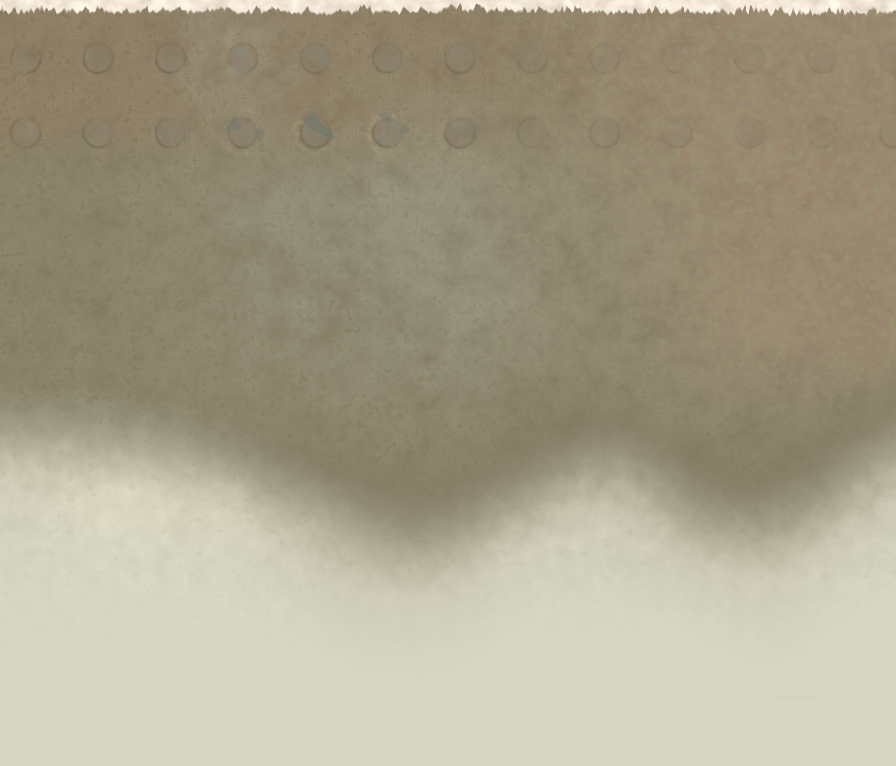
A Shadertoy shader for this texture:

```glsl
// Weathered brown paper with punched holes and a torn top, fading into pale fog.

vec2 randomGradient(vec2 cell) {
    vec3 q = fract(cell.xyx * vec3(0.1031, 0.1030, 0.0973));
    q += dot(q, q.yzx + 33.33);
    return fract((q.xx + q.yz) * q.zy) * 2.0 - 1.0;
}

float gradientNoise(vec2 p) {
    vec2 cell = floor(p), f = fract(p);
    vec2 w = f * f * f * (f * (f * 6.0 - 15.0) + 10.0);
    vec2 e = vec2(0.0, 1.0);
    float low = mix(dot(randomGradient(cell), f),
                    dot(randomGradient(cell + e.yx), f - e.yx), w.x);
    float high = mix(dot(randomGradient(cell + e.xy), f - e.xy),
                     dot(randomGradient(cell + e.yy), f - e.yy), w.x);
    return mix(low, high, w.y);
}

float fbm(vec2 p) {
    float sum = 0.0, amplitude = 0.6;
    for (int i = 0; i < 5; i++) {
        sum += amplitude * gradientNoise(p);
        p = mat2(1.6, 1.2, -1.2, 1.6) * p + 7.3;
        amplitude *= 0.55;
    }
    return sum;
}

float bump(float x, float center, float width) {
    float d = (x - center) / width;
    return exp(-d * d);
}

// Olive paper warming to tan at the upper right, with stains and flecks
vec3 paperColor(vec2 p, float u) {
    float clouds = fbm(p * 6.0 + 3.0);
    float mottle = fbm(p * 26.0 + 11.0);
    float grain = fbm(p * 80.0 + 31.0);
    float warmth = smoothstep(0.47, 0.85, u + 0.3 * (p.y - 0.75) + 0.08 * clouds + 0.12 * mottle);
    warmth *= smoothstep(0.36, 0.62, p.y + 0.08 * clouds);
    vec3 color = mix(vec3(0.535, 0.510, 0.418), vec3(0.598, 0.535, 0.436), warmth);

    // Brown band, with pale vertical washes
    float band = smoothstep(0.765, 0.835, p.y + 0.05 * clouds + 0.06 * mottle);
    float leftSide = 1.0 - smoothstep(0.45, 0.85, u);
    color = mix(color, vec3(0.560, 0.495, 0.390), 0.85 * band * leftSide);
    float wash = bump(u, 0.26, 0.055) * bump(p.y, 0.93, 0.08);
    color = mix(color, vec3(0.60, 0.56, 0.48), wash * clamp(0.6 + 1.2 * mottle, 0.0, 1.0));

    // Pale clouds through the middle
    float middle = bump(u, 0.45, 0.25) * bump(p.y, 0.66, 0.20);
    color = mix(color, vec3(0.585, 0.563, 0.476),
                clamp(middle * (0.8 + 1.3 * clouds + 1.0 * mottle), 0.0, 1.0));
    color += 0.028 * clouds + 0.05 * mottle + 0.05 * grain;

    // Clustered dark pitting, then warm and yellow-green flecks
    float pits = smoothstep(0.14, 0.28, grain + 0.5 * mottle + 0.2 * clouds);
    color -= vec3(0.040, 0.040, 0.046) * pits * (1.0 - 0.7 * warmth);
    float flecks = gradientNoise(p * 100.0) + 0.7 * grain + 0.4 * mottle;
    color = mix(color, vec3(0.60, 0.575, 0.42), 0.55 * warmth * smoothstep(0.14, 0.26, flecks));
    color = mix(color, vec3(0.63, 0.52, 0.43), 0.4 * warmth * smoothstep(0.14, 0.30, -flecks));

    // Fine diagonal weave, worn through in places
    float weave = sin(dot(p, vec2(560.0, 760.0))) * sin(dot(p, vec2(-620.0, 690.0)));
    return color + 0.010 * weave * band * leftSide * smoothstep(-0.2, 0.2, mottle);
}

// Two rows of holes, worn away toward the right
vec3 punchHoles(vec3 color, vec2 p, float u) {
    float column = round((p.x - 0.0335) / 0.0945);
    float wobble = fbm(p * 36.0 + 5.0), patches = fbm(p * 16.0 + 2.0);
    float strength = mix(1.0, 0.5, smoothstep(0.45, 0.68, u));
    for (int row = 0; row < 2; row++) {
        vec2 d = p - vec2(0.0335 + column * 0.0945, 0.924 - 0.0975 * float(row));
        float r = length(d) + 0.003 * wobble;
        float disk = 1.0 - smoothstep(0.0175, 0.0205, r);
        float blueness = smoothstep(-0.1, 0.25, wobble) * bump(u, 0.32, 0.2);
        vec3 fill = mix(vec3(0.55, 0.50, 0.42), vec3(0.46, 0.475, 0.43), blueness);
        color = mix(color, fill + 0.14 * wobble, 0.55 * disk * strength);
        float brokenRim = bump(r, 0.0192, 0.0019) * smoothstep(-0.35, 0.2, patches);
        color -= brokenRim * strength * (0.06 - 0.025 * d.y / 0.02);

        // Crust and blue-grey stains around the lower row
        float worn = float(row) * bump(u, 0.36, 0.17);
        float crust = bump(r + 0.018 * wobble, 0.026, 0.003) * smoothstep(-0.15, 0.2, patches);
        color += vec3(0.06, 0.055, 0.04) * worn * crust;
        float stain = smoothstep(0.06, 0.16, gradientNoise(p * 38.0 + 2.0) + 0.4 * wobble);
        color = mix(color, vec3(0.45, 0.47, 0.42), 0.7 * worn * stain * (1.0 - smoothstep(0.022, 0.032, r)));
    }
    return color;
}

void mainImage(out vec4 fragColor, in vec2 fragCoord) {
    vec2 p = fragCoord / iResolution.y;
    float u = fragCoord.x / iResolution.x;
    vec3 color = punchHoles(paperColor(p, u), p, u);

    // Fog bank with two dark lobes hanging into it
    float drift = fbm(p * 6.0 + 20.0), grain = fbm(p * 40.0);
    float fogTop = 0.435 - 0.14 * bump(u, 0.455, 0.18) - 0.125 * bump(u, 0.845, 0.13);
    float depth = fogTop - p.y + 0.022 * drift;
    color = mix(color, vec3(0.518, 0.490, 0.400), 0.6 * bump(depth, -0.045, 0.05) * smoothstep(0.1, 0.45, u));
    vec3 fog = mix(vec3(0.805, 0.795, 0.718), vec3(0.842, 0.840, 0.765), smoothstep(0.04, 0.20, depth));
    fog += vec3(0.035, 0.032, 0.025) * bump(u, 0.16, 0.13) * bump(p.y, 0.34, 0.07);
    float fogWear = smoothstep(0.08, 0.36, p.y);
    fog += (0.03 * drift + 0.06 * grain) * fogWear;
    fog -= vec3(0.025, 0.028, 0.034) * fogWear * smoothstep(0.14, 0.28, fbm(p * 70.0 + 9.0) + 0.4 * grain);
    color = mix(color, fog, smoothstep(-0.075, 0.090, depth + 0.012 * grain));

    // Faint crease at the lower right
    color -= 0.015 * bump(p.y, 0.09, 0.0015) * bump(u, 0.89, 0.05);

    // Frayed top edge with fine hanging fibres
    float tufts = gradientNoise(vec2(p.x * 60.0, 9.3)) + 0.6 * gradientNoise(vec2(p.x * 23.0, 5.4));
    float fibres = gradientNoise(vec2(p.x * 210.0, p.y * 40.0)) * (1.0 + 1.5 * tufts);
    float fray = 0.9855 + 0.008 * gradientNoise(vec2(p.x * 4.0, 4.3)) + 0.008 * tufts + 0.012 * fibres;
    vec3 lining = vec3(0.955, 0.91, 0.845) + 0.22 * fbm(p * vec2(40.0, 50.0));
    color = mix(color, lining, smoothstep(-0.002, 0.003, p.y - fray));

    fragColor = vec4(clamp(color, 0.0, 1.0), 1.0);
}
```
